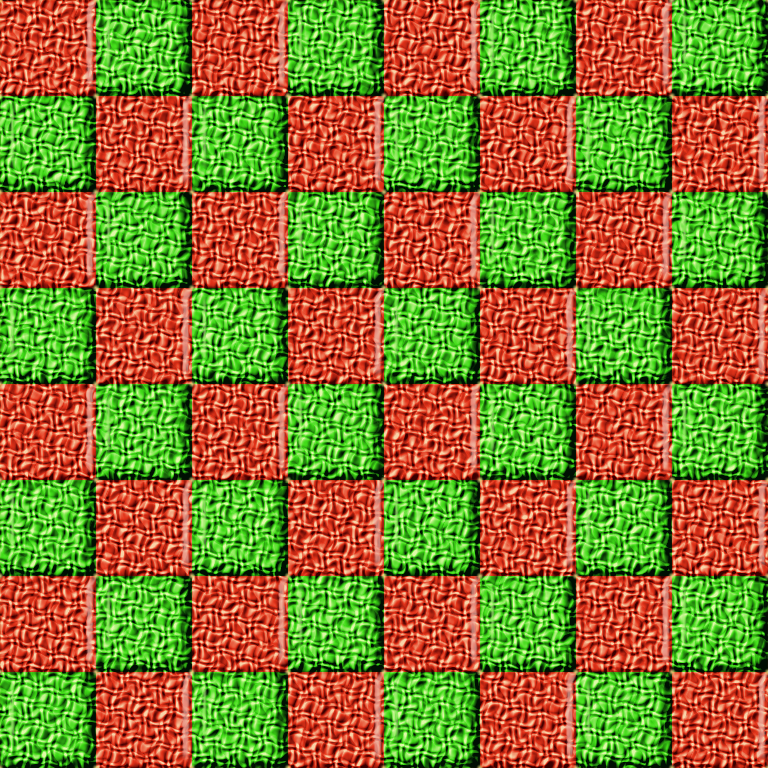
A WebGL 1 fragment shader for this pattern:

```glsl
precision highp float;
// Red and green checkerboard of bevelled, glossy tiles embossed with a coarse woven cloth.

uniform vec2 u_resolution;

#define TILES 8.0          // tiles across and down (even)
#define THREADS 96.0       // cloth threads across the canvas (even)
#define WOBBLE 0.23        // thread wander, in threads
#define GRAIN 0.65         // depth of the cellular roughness
#define RELIEF 1.75        // contrast of the embossing
#define GREEN_BASE vec3(0.25, 0.86, 0.09)
#define GREEN_DARK vec3(0.09, 0.36, 0.04)
#define GREEN_LIGHT vec3(0.70, 0.94, 0.50)
#define RED_BASE vec3(0.89, 0.20, 0.10)
#define RED_DARK vec3(0.47, 0.06, 0.03)
#define RED_LIGHT vec3(0.95, 0.65, 0.50)

const float PI = 3.14159;
const float TAU = 6.28318;

vec2 hash2(vec2 p) {
  vec3 q = fract(p.xyx * vec3(0.1031, 0.1030, 0.0973));
  q += dot(q, q.yzx + 33.33);
  return fract((q.xx + q.yz) * q.zy);
}

// Distance to the nearest scattered point, wrapping after THREADS cells.
float cellular(vec2 p) {
  vec2 id = floor(p);
  float nearest = 2.0;
  for (int j = -1; j <= 1; j++) {
    for (int i = -1; i <= 1; i++) {
      vec2 cell = id + vec2(float(i), float(j));
      vec2 point = cell + hash2(mod(cell, THREADS));
      nearest = min(nearest, distance(p, point));
    }
  }
  return nearest;
}

// Height of a plain weave with wandering, rough threads.
float clothHeight(vec2 uv) {
  vec2 a = TAU * uv;
  vec2 wander = vec2(sin(23.0 * a.y + 9.0 * a.x) + sin(37.0 * a.x - 17.0 * a.y),
                     sin(29.0 * a.x - 11.0 * a.y) + sin(41.0 * a.y + 13.0 * a.x));
  vec2 p = uv * THREADS + WOBBLE * wander;
  vec2 id = floor(p);
  vec2 ridge = cos(PI * (p - id - 0.5));
  float weft = ridge.y * (0.6 + 0.4 * cos(PI * (p.x - 0.5 + id.y)));
  float warp = ridge.x * (0.6 - 0.4 * cos(PI * (p.y - 0.5 + id.x)));
  return max(weft, warp) - GRAIN * cellular(p);
}

// Soft bar between two limits.
float band(float lo, float hi, float soft, float x) {
  return smoothstep(lo - soft, lo + soft, x) * (1.0 - smoothstep(hi - soft, hi + soft, x));
}

// Shade -1 gives the dark tone, 0 the base and +1 the light tone.
vec3 tone(vec3 dark, vec3 base, vec3 light, float shade) {
  shade = clamp(shade, -1.6, 1.4);
  return clamp(base + (light - base) * max(shade, 0.0) + (base - dark) * min(shade, 0.0), 0.0, 1.0);
}

void main() {
  vec2 uv = gl_FragCoord.xy / u_resolution;
  vec2 f = fract(uv * TILES);

  // Emboss the cloth with light from the upper left.
  vec2 toLight = vec2(-0.22, 0.20) / THREADS;
  float emboss = RELIEF * (clothHeight(uv - toLight) - clothHeight(uv + toLight));
  float ragged = 0.018 * clamp(emboss, -1.0, 1.0);

  // Green tiles: shadowed right and bottom sides, thin gloss line at the left.
  float shadow = 1.4 * smoothstep(0.84, 0.98, f.x + ragged)
               + 1.3 * (1.0 - smoothstep(0.01, 0.15, f.y + ragged))
               + 0.6 * smoothstep(0.93, 1.0, f.y)
               + 0.3 * (1.0 - smoothstep(0.0, 0.06, f.x));
  float line = band(0.11, 0.14, 0.014, f.x + 0.4 * ragged) * band(0.32, 0.86, 0.10, f.y);
  vec3 green = tone(GREEN_DARK, GREEN_BASE, GREEN_LIGHT, emboss - shadow);
  green = mix(green, GREEN_LIGHT, 0.65 * line);

  // Red tiles: broad gloss strip at the right, mitred at the top, dim lower rim.
  float rim = 0.7 * (1.0 - smoothstep(0.0, 0.07, f.y + ragged))
            + 0.3 * smoothstep(0.96, 1.0, f.y);
  float mitre = 0.5 * max(f.y - 0.9, 0.0);
  float strip = band(0.90, 0.96, 0.015, f.x - mitre + 0.5 * ragged) * band(0.12, 0.98, 0.07, f.y);
  vec3 red = tone(RED_DARK, RED_BASE, RED_LIGHT, emboss - rim);
  red = mix(red, vec3(0.92, 0.68, 0.63), 0.72 * strip);

  // Smooth checkerboard with a pale glint where four tiles meet.
  vec2 wave = sin(PI * TILES * uv);
  float soft = 0.7 * PI * TILES / min(u_resolution.x, u_resolution.y);
  vec2 side = smoothstep(-soft, soft, wave);
  float isGreen = side.x * side.y + (1.0 - side.x) * (1.0 - side.y);
  vec3 color = mix(red, green, isGreen);
  float glint = 1.0 - smoothstep(0.0, 0.045, length(f - floor(f + 0.5)));
  color = mix(color, vec3(0.92, 0.88, 0.50), 0.8 * glint);

  gl_FragColor = vec4(color, 1.0);
}
```
